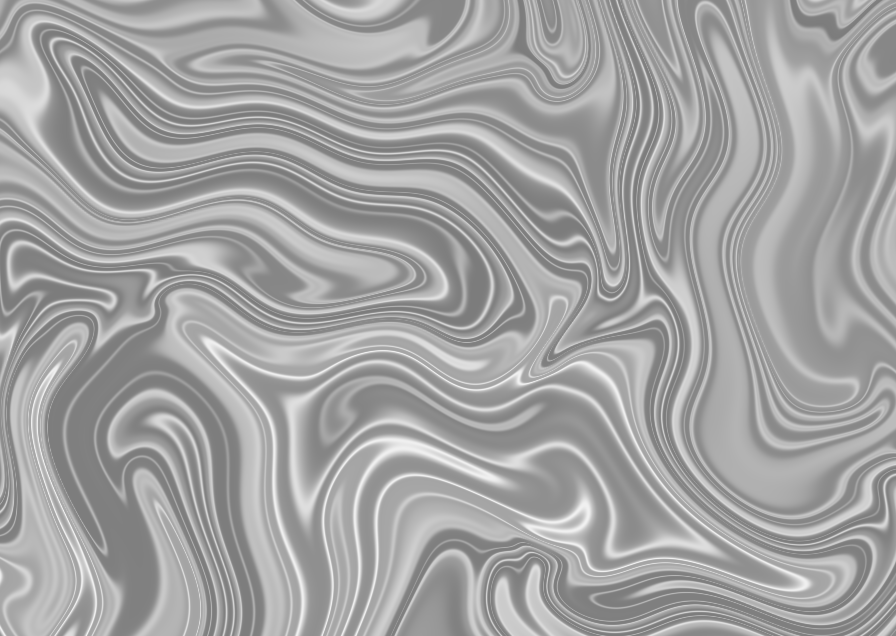
Write a Shadertoy shader that draws this background.

```glsl
// Bends the plane with rotated, layered sines into swirling folds
vec2 foldPlane(vec2 p) {
    p += 0.09 * sin(4.7 * p.yx + 1.5 * sin(1.9 * p) + vec2(0.8, 2.9));
    float frequency = 1.6;
    for (int i = 0; i < 5; i++) {
        p = mat2(0.76, 0.65, -0.65, 0.76) * p;
        vec2 phase = vec2(1.7, 4.1) * float(i) + vec2(0.6, 2.3);
        p += 1.08 / frequency * sin(frequency * p.yx + phase);
        frequency *= 1.4;
    }
    return p;
}

// Height whose contours form the streaks, with closed eyes and long flows
float flowHeight(vec2 p) {
    vec2 q = foldPlane(p);
    return sin(1.3 * q.x + 0.5) + sin(1.1 * q.y + 1.9) + 0.4 * q.x - 0.2 * q.y;
}

// Unevenly spaced crests, fading to their mean where too dense to resolve
float crest(float height, float frequency, float sharpness, float footprint) {
    float x = height * frequency;
    float wave = 0.5 + 0.5 * sin(x + 1.3 * sin(0.37 * x + frequency));
    float blur = smoothstep(1.0, 3.0, footprint * frequency);
    return mix(pow(wave, sharpness), 0.56 / sqrt(sharpness), blur);
}

void mainImage(out vec4 fragColor, in vec2 fragCoord) {
    // Measured from the right edge so the longest flows lean downhill
    vec2 fromRight = vec2(iResolution.x - fragCoord.x, fragCoord.y);
    vec2 p = 3.7 * fromRight / iResolution.y + vec2(0.4, 1.1);
    float height = flowHeight(p);
    float footprint = fwidth(height);

    // Faint satin shading beneath progressively finer, brighter highlights
    float sheen = 1.0 + 0.3 * sin(2.1 * p.x + 1.4 * sin(1.7 * p.y));
    float tone = 0.483 + 0.065 * crest(height, 3.7, 1.0, footprint);
    tone += 0.115 * crest(height, 7.5, 4.0, footprint);
    tone += 0.185 * sheen * crest(height, 15.3, 4.0, footprint);
    tone += 0.17 * (2.0 - sheen) * crest(height, 27.0, 6.0, footprint);

    fragColor = vec4(vec3(clamp(tone, 0.0, 1.0)), 1.0);
}
```
